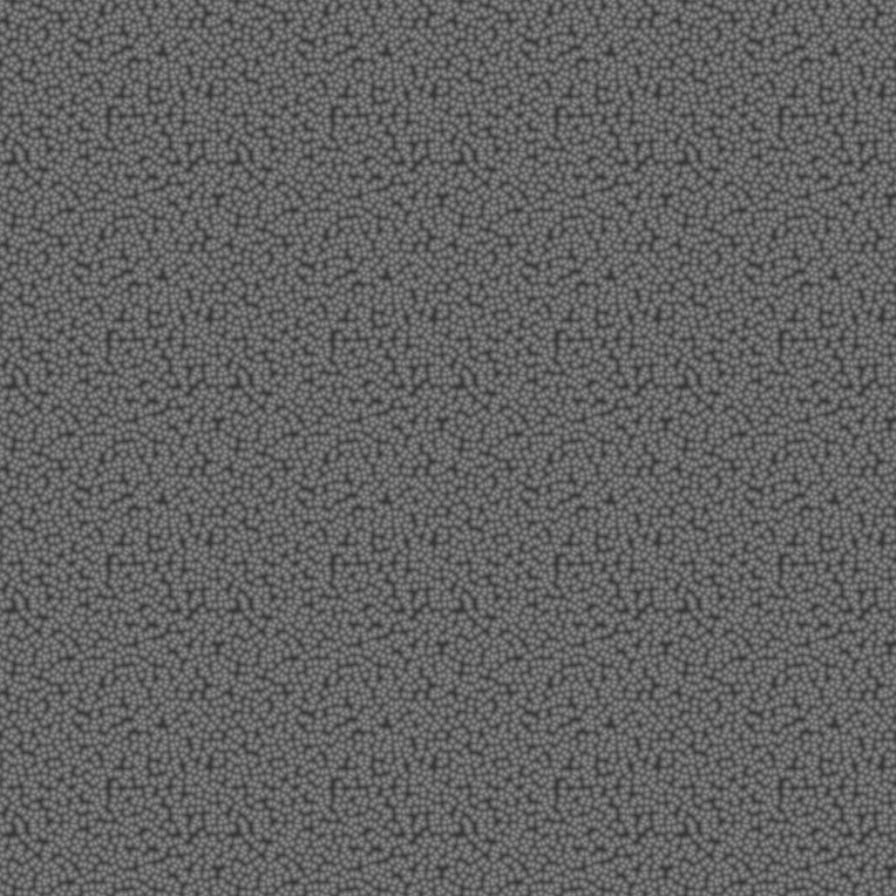
Give the GLSL for this texture, as a WebGL 1 fragment shader.

```glsl
precision highp float;
// Fine grey pebbled grain, like matte moulded plastic, tiling seamlessly.

uniform vec2 u_resolution;

vec2 hash2(vec2 cell) {
  vec2 n = vec2(dot(cell, vec2(12.71, 31.17)), dot(cell, vec2(26.95, 18.33)));
  return fract(sin(n + 1.3) * 43758.5453);
}

// Distance to the nearest scattered point; wraps after `period` cells.
float nearestPoint(vec2 p, float period) {
  vec2 cell = floor(p);
  vec2 local = p - cell;
  float nearest = 4.0;
  for (int y = -1; y <= 1; y++) {
    for (int x = -1; x <= 1; x++) {
      vec2 offset = vec2(float(x), float(y));
      vec2 toPoint = offset + hash2(mod(cell + offset, period)) - local;
      nearest = min(nearest, dot(toPoint, toPoint));
    }
  }
  return sqrt(nearest);
}

void main() {
  vec2 uv = gl_FragCoord.xy / u_resolution;

  // Four repeats of a patch that is 33 pebbles wide
  float dist = nearestPoint(uv * 4.0 * 33.0, 33.0);

  // Pebbles are light at the top and darken into the crevices
  float grey = 0.39 + 0.36 * (0.428 - dist);
  gl_FragColor = vec4(vec3(max(grey, 0.22)), 1.0);
}
```
